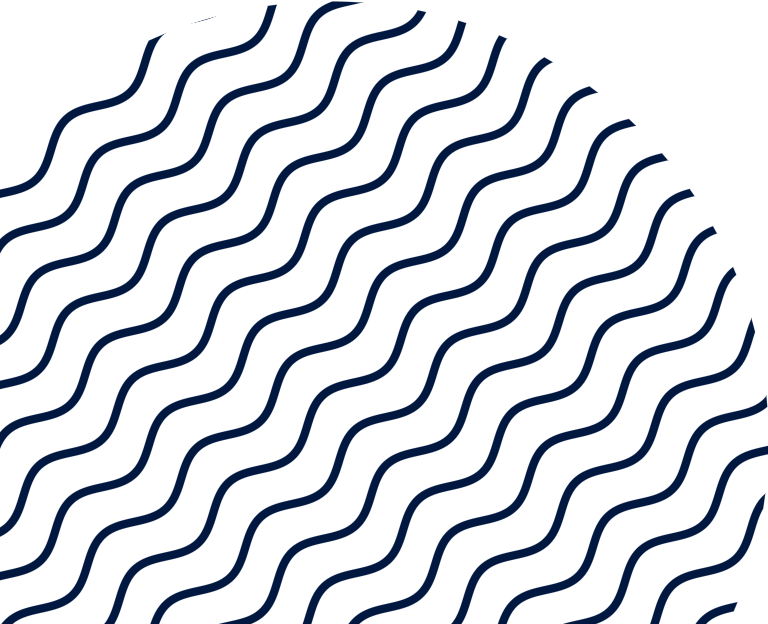
Reproduce this pattern procedurally as a Shadertoy shader.

```glsl
#define TILT 0.747
#define SPACING 0.0755
#define FIRST_OFFSET 0.0048
#define PERIOD 0.2051
#define AMPLITUDE 0.0190
#define HALF_WIDTH 0.0066
#define FIRST_ROW 3.0
#define DISC_CENTER vec2(0.529, 0.295)
#define DISC_RADIUS 0.7027
#define NAVY vec3(0.0, 0.09, 0.25)
#define PAPER vec3(1.0)

const float TAU = 6.2831853;

// Approximate distance to the nearest of a stack of parallel sine lines
float waveDistance(vec2 p) {
    float phase = TAU * p.x / PERIOD;
    float across = p.y - FIRST_OFFSET - AMPLITUDE * sin(phase);
    float row = max(round(across / SPACING), FIRST_ROW);
    float slope = AMPLITUDE * TAU / PERIOD * cos(phase);
    return abs(across - row * SPACING) / sqrt(1.0 + slope * slope);
}

void mainImage(out vec4 fragColor, in vec2 fragCoord) {
    vec2 uv = fragCoord / iResolution.y;
    float pixel = 1.0 / iResolution.y;

    // Axes along and across the waves, measured from the top left corner
    vec2 along = vec2(cos(TILT), sin(TILT));
    vec2 across = vec2(along.y, -along.x);
    vec2 corner = uv - vec2(0.0, 1.0);
    vec2 p = vec2(dot(corner, along), dot(corner, across));

    // Wavy strokes clipped by a large disc
    float stroke = waveDistance(p) - HALF_WIDTH;
    float disc = length(uv - DISC_CENTER) - DISC_RADIUS;
    float shape = max(stroke, disc);

    float ink = 1.0 - smoothstep(-0.75 * pixel, 0.75 * pixel, shape);
    fragColor = vec4(mix(PAPER, NAVY, ink), 1.0);
}
```
